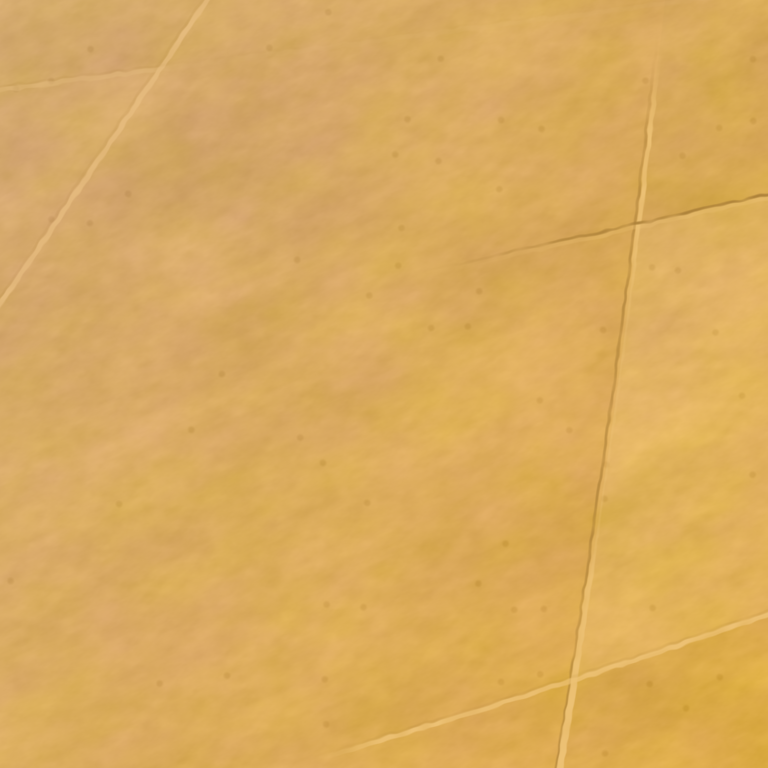
Write a WebGL 2 fragment shader that draws this texture.

```glsl
#version 300 es
precision highp float;
uniform vec2 u_resolution;
out vec4 fragColor;

float hash(vec2 p) {
  p = fract(p * vec2(0.1031, 0.1137));
  p += dot(p, p.yx + 33.33);
  return fract((p.x + p.y) * p.x * 17.0);
}

float noise(vec2 p) {
  vec2 cell = floor(p), f = fract(p);
  f = f * f * (3.0 - 2.0 * f);
  return mix(mix(hash(cell), hash(cell + vec2(1, 0)), f.x),
             mix(hash(cell + vec2(0, 1)), hash(cell + vec2(1, 1)), f.x), f.y);
}

float fbm(vec2 p) {
  float sum = 0.0, amplitude = 0.5;
  for (int i = 0; i < 5; i++) {
    sum += amplitude * noise(p);
    p = 2.0 * p + 17.3;
    amplitude *= 0.5;
  }
  return sum;
}

// Soft-edged stroke of the given half width
float stroke(float d, float halfWidth, float pixel) {
  float soft = max(pixel, 0.0015);
  return 1.0 - smoothstep(halfWidth - soft, halfWidth + soft, abs(d));
}

// Signed distances to the steep and the shallow seams
float steepSeam(vec2 p, int i) {
  vec3 curve = i == 0 ? vec3(-0.41, 0.68, 0.0) : vec3(0.729, 0.165, -0.028);
  float slope = curve.y + 2.0 * curve.z * p.y;
  return (p.x - curve.x - p.y * (curve.y + curve.z * p.y)) / sqrt(1.0 + slope * slope);
}

float shallowSeam(vec2 p, int i) {
  float start = vec3(-0.10, 0.522, 0.883)[i];
  float slope = vec3(0.25, 0.225, 0.13)[i];
  float bend = i == 0 ? 0.05 : 0.0;
  return (p.y - start - p.x * (slope + bend * p.x)) / sqrt(1.0 + slope * slope);
}

void main() {
  vec2 uv = gl_FragCoord.xy / u_resolution;
  float pixel = 1.0 / min(u_resolution.x, u_resolution.y);

  // Broad tone: dusty at the upper left, golden at the lower right
  float warmth = clamp(0.5 + 0.6 * (uv.x - 0.5) - 0.45 * (uv.y - 0.5), 0.0, 1.0);
  vec3 color = mix(vec3(0.835, 0.665, 0.44), vec3(0.877, 0.675, 0.285), warmth);

  // Slanted streaks, small pink and olive blotches, fine grain
  vec2 grainUv = mat2(0.92, -0.39, 0.39, 0.92) * uv;
  float streaks = fbm(grainUv * vec2(6.0, 15.0) + 4.0) - 0.48;
  float blotches = fbm(grainUv * vec2(14.0, 22.0) + 31.0) - 0.48;
  float grain = fbm(grainUv * vec2(45.0, 85.0)) - 0.48;
  color += streaks * vec3(0.09, 0.09, 0.07);
  color += blotches * vec3(0.015, -0.018, 0.11);
  color += grain * vec3(0.058, 0.056, 0.066);
  float shade = smoothstep(0.23, 0.0, length((uv - vec2(0.33, 0.74)) * vec2(0.8, 1.3)));
  color -= shade * vec3(0.022, 0.022, 0.0);

  // Scattered faint flecks, one to a cell
  vec2 cell = floor(uv * 22.0);
  vec2 center = 0.25 + 0.5 * vec2(hash(cell + 3.0), hash(cell + 71.0));
  float fleck = 1.0 - smoothstep(0.04, 0.14, length(fract(uv * 22.0) - center));
  color -= fleck * 0.045 * step(0.9, hash(cell + 140.0));

  // Tone of each slab right of the second steep seam
  float rightSide = smoothstep(-pixel, pixel, steepSeam(uv, 1));
  float aboveLow = smoothstep(-pixel, pixel, shallowSeam(uv, 0));
  float aboveMid = smoothstep(-pixel, pixel, shallowSeam(uv, 1));
  float middleSlab = aboveLow * (1.0 - aboveMid);
  color += rightSide * mix(vec3(-0.012, -0.006, -0.006), vec3(0.018, 0.03, 0.045), middleSlab);

  vec3 lightSeam = vec3(0.93, 0.76, 0.46);
  vec3 darkSeam = vec3(0.67, 0.50, 0.22);

  // Steep seams, worn into pale and shadowed lengths
  for (int i = 0; i < 2; i++) {
    float d = steepSeam(uv, i) + 0.0024 * (noise(uv * 95.0) - 0.5);
    float wear = 0.5 + 0.5 * noise(vec2(uv.y * 60.0, float(i) * 9.0));
    vec3 pale = i == 0 ? vec3(0.91, 0.745, 0.505) : lightSeam;
    float strength = 0.85, shadow = 0.15;
    if (i == 1) {
      float lowPart = 1.0 - smoothstep(0.22, 0.31, uv.y);
      float highPart = smoothstep(0.58, 0.72, uv.y) * (1.0 - smoothstep(0.82, 0.92, uv.y));
      strength = 0.3 + 0.7 * max(lowPart, highPart);
      strength *= 1.0 - smoothstep(0.84, 0.97, uv.y);
      shadow = 0.7 * (1.0 - smoothstep(0.75, 0.97, uv.y));
    }
    float halfWidth = i == 0 ? 0.0032 : mix(0.0046, 0.0028, smoothstep(0.0, 0.4, uv.y));
    color = mix(color, darkSeam, stroke(d + 0.0052, 0.0018, pixel) * shadow * wear);
    color = mix(color, pale, stroke(d, halfWidth, pixel) * strength * (0.4 + 0.6 * wear));
  }

  // Shallow seams: pale below, shadowed in the middle, faint above
  for (int i = 0; i < 3; i++) {
    float d = shallowSeam(uv, i) + 0.003 * (noise(uv * 85.0) - 0.5);
    float wear = 0.4 + 0.6 * noise(vec2(uv.x * 65.0, float(i) * 13.0));
    float reach = i == 0 ? smoothstep(0.40, 0.52, uv.x)
                : i == 1 ? smoothstep(0.53, 0.84, uv.x)
                : 1.0 - 0.8 * smoothstep(0.17, 0.25, uv.x);
    float strength = vec3(1.0, 0.4, 0.55)[i] * reach * (0.4 + 0.6 * wear);
    float shadow = vec3(0.2, 0.95, 0.16)[i] * reach * wear;
    vec3 pale = i == 2 ? vec3(0.89, 0.73, 0.49) : lightSeam;
    color = mix(color, pale, stroke(d + (i == 1 ? 0.004 : 0.0), 0.0032, pixel) * strength);
    color = mix(color, darkSeam, stroke(d - (i == 1 ? 0.0 : 0.0045), 0.0018, pixel) * shadow);
  }

  fragColor = vec4(clamp(color, 0.0, 1.0), 1.0);
}
```
